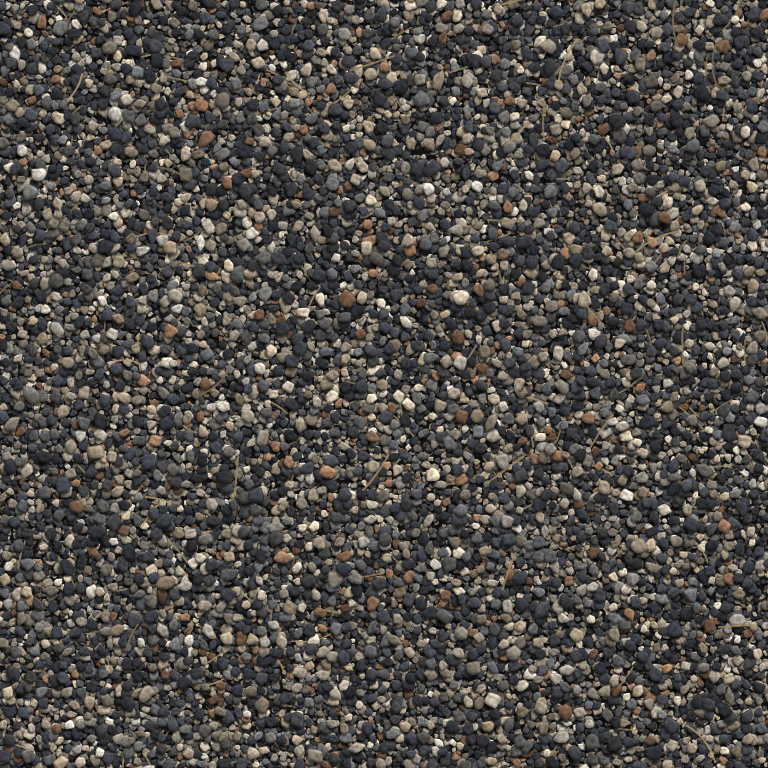
This texture is drawn by a Shadertoy shader. Its source:

```glsl
const float TAU = 6.2831853;
const vec2 SUN = vec2(0.35, 0.94);
const vec3 GAP = vec3(0.085, 0.075, 0.068);
const vec3 SLATE = vec3(0.225, 0.23, 0.25);
const vec3 GREY = vec3(0.39, 0.39, 0.385);
const vec3 TAN = vec3(0.56, 0.515, 0.45);
const vec3 PALE = vec3(0.69, 0.655, 0.595);
const vec3 RUST = vec3(0.49, 0.37, 0.29);
const vec3 STRAW = vec3(0.62, 0.54, 0.39);

vec4 hash4(vec2 p) {
    vec4 q = fract(p.xyxy * vec4(0.1031, 0.1030, 0.0973, 0.1099));
    q += dot(q, q.wzxy + 33.33);
    return fract((q.xxyz + q.yzzw) * q.zywx);
}

mat2 turn(float a) {
    float c = cos(a), s = sin(a);
    return mat2(c, s, -s, c);
}

// Layered sines, roughly -1 to 1
float ripple(vec2 p, float phase) {
    float sum = 0.0, amp = 0.5;
    for (int i = 0; i < 4; i++) {
        p = turn(1.1) * p * 1.7;
        sum += amp * sin(p.x + phase + 1.5 * sin(p.y + phase * 2.3));
        amp *= 0.72;
    }
    return sum;
}

// Rounded irregular polygon: xy = outward slope, z = 1 on the outline
vec3 pebble(vec2 q, float seed) {
    float sum = 0.0;
    vec2 slope = vec2(0.0);
    for (int i = 0; i < 6; i++) {
        float k = float(i);
        float h = fract(seed * 57.3 * (k + 1.7));
        float a = TAU * (k + 0.75 * h) / 6.0;
        vec2 dir = vec2(cos(a), sin(a));
        float d = max(dot(q, dir), 0.0) / mix(0.76, 1.06, fract(h * 13.7));
        float d4 = d * d * d * d;
        sum += d4 * d4;
        slope += dir * d4 * d * d * d;
    }
    return vec3(slope / (length(slope) + 1e-5), pow(sum + 1e-9, 0.125));
}

vec3 stoneColor(float pick, float tone, float warmth) {
    vec3 c = mix(SLATE, GREY, smoothstep(0.28, 0.58, pick));
    c = mix(c, TAN, smoothstep(0.56, 0.68, pick));
    c = mix(c, PALE, smoothstep(0.82, 0.92, pick));
    c = mix(c, RUST, 0.8 * step(0.95, warmth));
    c *= mix(vec3(0.97, 0.99, 1.03), vec3(1.03, 1.0, 0.95), warmth);
    return c * mix(0.72, 1.22, tone);
}

// Paints one layer of scattered stones, with their shadows, over base
vec3 stones(vec3 base, vec2 uv, float freq, vec2 sizes, float share, float bias) {
    vec2 p = uv * freq, cell = floor(p);
    float pixel = freq / min(iResolution.x, iResolution.y);
    for (int j = -1; j <= 1; j++)
    for (int i = -1; i <= 1; i++) {
        vec2 id = cell + vec2(i, j);
        vec4 a = hash4(id + freq * 3.1), b = hash4(id + freq * 7.7 + 19.0);
        if (a.z > share) continue;
        vec2 offset = p - id - 0.5 - (a.xy - 0.5) * 0.75;
        float radius = mix(sizes.x, sizes.y, a.w);
        float stretch = mix(0.82, 1.0, b.y);
        mat2 spin = turn(TAU * b.x);
        vec2 q = spin * offset / radius * vec2(stretch, 1.0 / stretch);

        float reach = length(offset + SUN * radius * 0.32) / radius;
        base *= mix(0.38, 1.0, smoothstep(0.65, 1.2, reach));

        vec3 shape = pebble(q, b.z + 0.13);
        float lit = dot(shape.xy * spin, SUN);
        float rim = smoothstep(0.3, 0.95, shape.z);
        float facet = dot(q, turn(TAU * a.w) * vec2(1.0, 0.0)) + 0.4 * (b.y - 0.5);
        float shade = 1.04 + 0.38 * lit * rim;
        shade += 0.13 * smoothstep(-0.12, 0.12, facet) - 0.065;
        shade += 0.13 * ripple(q * 2.6, b.w * 40.0);
        shade *= 1.0 - 0.3 * smoothstep(0.75, 1.05, shape.z);

        vec3 c = stoneColor(clamp(b.w + bias, 0.0, 1.0), fract(a.z * 31.7), fract(b.z * 17.3));
        float edge = 0.75 * pixel / radius;
        base = mix(base, c * shade, 1.0 - smoothstep(1.0 - edge, 1.0 + edge, shape.z));
    }
    return base;
}

// Sparse thin bent stalks
vec3 stalks(vec3 base, vec2 uv, float freq, float share) {
    vec2 p = uv * freq, cell = floor(p);
    float pixel = freq / min(iResolution.x, iResolution.y);
    for (int j = -1; j <= 1; j++)
    for (int i = -1; i <= 1; i++) {
        vec2 id = cell + vec2(i, j);
        vec4 h = hash4(id + 71.0);
        if (h.z > share) continue;
        vec2 q = turn(TAU * h.w) * (p - id - h.xy);
        q.y += (h.x - 0.5) * q.x * q.x;
        float halfLength = mix(0.2, 0.55, h.y);
        float d = length(vec2(max(abs(q.x) - halfLength, 0.0), q.y));
        float cover = 1.0 - smoothstep(0.012, 0.012 + pixel, d);
        base = mix(base, STRAW * mix(0.75, 1.15, h.x), 0.8 * cover);
    }
    return base;
}

void mainImage(out vec4 fragColor, in vec2 fragCoord) {
    vec2 uv = fragCoord / min(iResolution.x, iResolution.y);
    float drift = 0.05 * ripple(uv * 4.0, 2.0);
    vec3 color = GAP;
    color = stones(color, uv, 131.0, vec2(0.42, 0.70), 1.0, drift + 0.05);
    color = stones(color, uv, 88.0, vec2(0.36, 0.60), 0.85, drift + 0.03);
    color = stalks(color, uv, 24.0, 0.35);
    color = stones(color, uv, 63.0, vec2(0.34, 0.56), 0.72, drift);
    color = stones(color, uv, 43.0, vec2(0.30, 0.47), 0.22, drift - 0.03);
    color = stalks(color, uv + 0.37, 17.0, 0.09);
    fragColor = vec4(color, 1.0);
}
```
